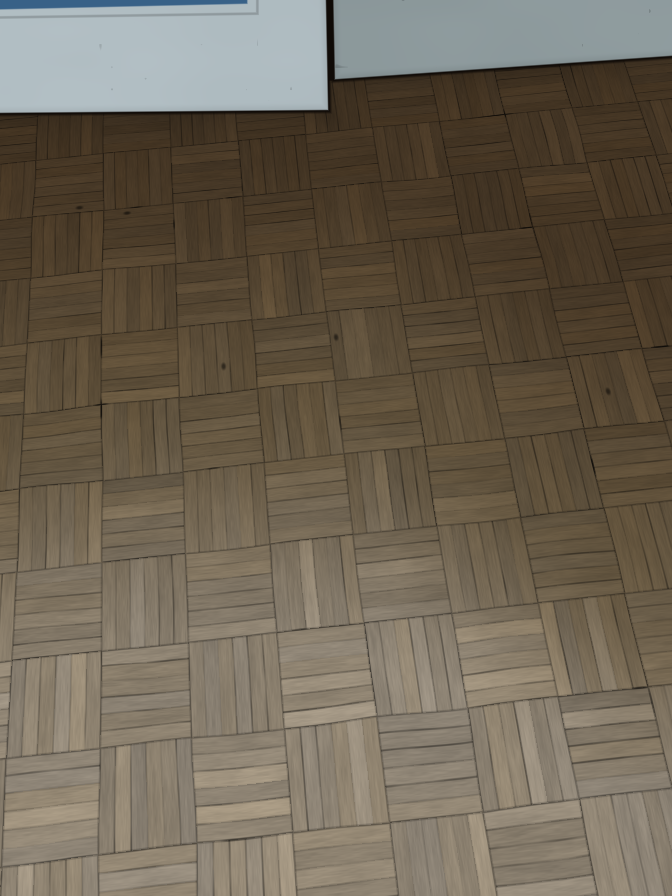
Reproduce this texture procedurally as a WebGL 1 fragment shader.

```glsl
precision highp float;
// Worn mosaic parquet in perspective, basket-weave blocks of six strips, below two pale doors.
uniform vec2 u_resolution;

float hash(vec2 p) {
  return fract(sin(dot(p, vec2(127.1, 311.7))) * 43758.5453);
}

float noise(vec2 p) {
  vec2 i = floor(p), f = fract(p);
  f = f * f * (3.0 - 2.0 * f);
  return mix(mix(hash(i), hash(i + vec2(1, 0)), f.x),
             mix(hash(i + vec2(0, 1)), hash(i + vec2(1, 1)), f.x), f.y);
}

// Inverse perspective: view position (y down) to floor position in blocks.
vec2 floorPosition(vec2 p) {
  vec2 colU = vec2(0.1214, -0.01146) - 0.002 * p;
  vec2 colV = vec2(-0.0068, 0.088) + 0.0404 * p;
  vec2 rhs = p - vec2(0.151, 0.7153);
  float det = colU.x * colV.y - colV.x * colU.y;
  return vec2(rhs.x * colV.y - colV.x * rhs.y,
              colU.x * rhs.y - rhs.x * colU.y) / det;
}

// Light falling on the floor: dim brown by the doors, greyer towards the viewer.
vec3 floorTone(vec2 p) {
  float t = p.y - 0.2 * smoothstep(0.5, 1.05, p.x) + 0.05 * (noise(p * 4.0) - 0.5);
  vec3 tone = mix(vec3(0.275, 0.215, 0.145), vec3(0.39, 0.335, 0.25), smoothstep(0.2, 0.7, t));
  return mix(tone, vec3(0.57, 0.528, 0.465), smoothstep(0.6, 1.02, t));
}

vec3 parquet(vec2 p) {
  float px = 9.0 / u_resolution.x;
  vec2 q = floorPosition(p);
  q += 0.03 * (vec2(noise(q * 1.3), noise(q * 1.3 + 40.0)) - 0.5);
  vec2 block = floor(q), f = fract(q);

  // Strips alternate direction from block to block; s.x runs along them.
  vec2 s = mod(block.x + block.y, 2.0) < 0.5 ? f : f.yx;
  float lane = s.y * 6.0;
  float strip = clamp(floor(lane), 0.0, 5.0);
  vec2 id = block * vec2(7.0, 11.0) + vec2(strip * 1.7, strip * 3.1);
  float shade = hash(id);

  // Wood: strip tint with a few paler strips, long grain, fine pores and soft figure.
  float grain = noise(vec2(s.x * 5.0 + shade * 50.0, s.y * 50.0 + shade * 90.0));
  float pores = noise(vec2(s.x * 14.0 + shade * 30.0, s.y * 90.0));
  float figure = noise(vec2(s.x * 3.0, lane * 1.5) + shade * 70.0);
  float value = 0.93 + 0.11 * shade + 0.07 * smoothstep(0.8, 1.0, shade);
  value += 0.05 * (hash(block) - 0.5);
  value += 0.08 * (grain - 0.5) + 0.06 * (pores - 0.5) + 0.06 * (figure - 0.5);
  vec3 col = floorTone(p) * value;
  col *= mix(vec3(1.015, 1.0, 0.965), vec3(0.99, 1.0, 1.02), hash(id + 5.0));

  // Hairline joints between strips, uneven in strength.
  float jointId = floor(lane + 0.5);
  float laneEdge = abs(lane - jointId) / 6.0;
  float gap = 0.06 + 0.28 * hash(block * 3.0 + jointId * 5.3);
  gap *= 0.5 + 0.8 * noise(vec2(s.x * 4.0, jointId * 9.0) + block * 6.0);
  col *= 1.0 - gap * (1.0 - smoothstep(0.001, 0.004 + px, laneEdge));

  // Faint block borders, very rarely opened into dark cracks.
  vec2 border = min(f, 1.0 - f);
  float edge = min(border.x, border.y);
  float crack = smoothstep(0.88, 0.98, noise(q * 2.2 + 13.0));
  col *= 1.0 - (0.2 + 0.5 * crack) * (1.0 - smoothstep(0.002, 0.006 + px, edge));

  // Occasional small knots, stretched along the strip.
  vec2 knot = vec2(0.2 + 0.6 * hash(id + 2.0), (strip + 0.5) / 6.0);
  float spot = length((s - knot) * vec2(0.6, 1.0));
  float rare = step(0.99, hash(id + 9.0));
  col *= 1.0 - 0.5 * rare * (1.0 - smoothstep(0.008, 0.045, spot));
  return col;
}

void main() {
  vec2 uv = gl_FragCoord.xy / u_resolution;
  vec2 p = vec2(uv.x, (1.0 - uv.y) * 4.0 / 3.0);
  float aa = 1.0 / u_resolution.x;
  vec3 dark = vec3(0.06, 0.04, 0.025);

  // Signed distances to the two doors, negative inside.
  float split = 0.485 + 0.02 * p.y;
  float leftDoor = max(p.y - 0.168 + 0.009 * p.x, p.x - split);
  float rightDoor = max(p.y - 0.118 + 0.0697 * (p.x - 0.498), split + 0.011 - p.x);

  // Floor with contact shadows and the dark slot between the doors.
  vec3 col = parquet(p);
  float nearest = max(min(leftDoor, rightDoor), 0.0);
  col *= 1.0 - 0.22 * exp(-nearest * 28.0);
  col = mix(dark, col, smoothstep(0.001, 0.007, nearest));
  float slot = max(abs(p.x - split - 0.006) - 0.006, p.y - 0.12);
  col = mix(dark, col, smoothstep(-aa, aa, slot));

  // Painted doors with faint smudges and very few chips.
  float smudge = 0.015 * (noise(p * vec2(9.0, 22.0)) - 0.5);
  float chip = smoothstep(0.975, 0.995, noise(p * 60.0 + 3.0));
  vec3 leftPaint = vec3(0.69, 0.74, 0.76) + smudge + 0.04 * (0.25 - p.x);
  vec3 rightPaint = vec3(0.555, 0.605, 0.615) + smudge + 0.04 * (p.x - 0.75);
  leftPaint *= 1.0 - 0.06 * smoothstep(-0.012, 0.0, leftDoor);
  rightPaint *= 1.0 - 0.06 * smoothstep(-0.012, 0.0, rightDoor);

  // Moulding and blue panel at the top of the left door.
  float frame = max(p.y - 0.026 + 0.015 * p.x, p.x - 0.383);
  float panel = max(p.y - 0.014 + 0.023 * p.x, p.x - 0.368);
  leftPaint *= 1.0 - 0.18 * (1.0 - smoothstep(0.0005, 0.001 + 1.5 * aa, abs(frame)));
  leftPaint = mix(vec3(0.22, 0.38, 0.53), leftPaint, smoothstep(-aa, aa, panel));

  col = mix(leftPaint * (1.0 - 0.12 * chip), col, smoothstep(-aa, aa, leftDoor));
  col = mix(rightPaint * (1.0 - 0.15 * chip), col, smoothstep(-aa, aa, rightDoor));
  gl_FragColor = vec4(col, 1.0);
}
```
